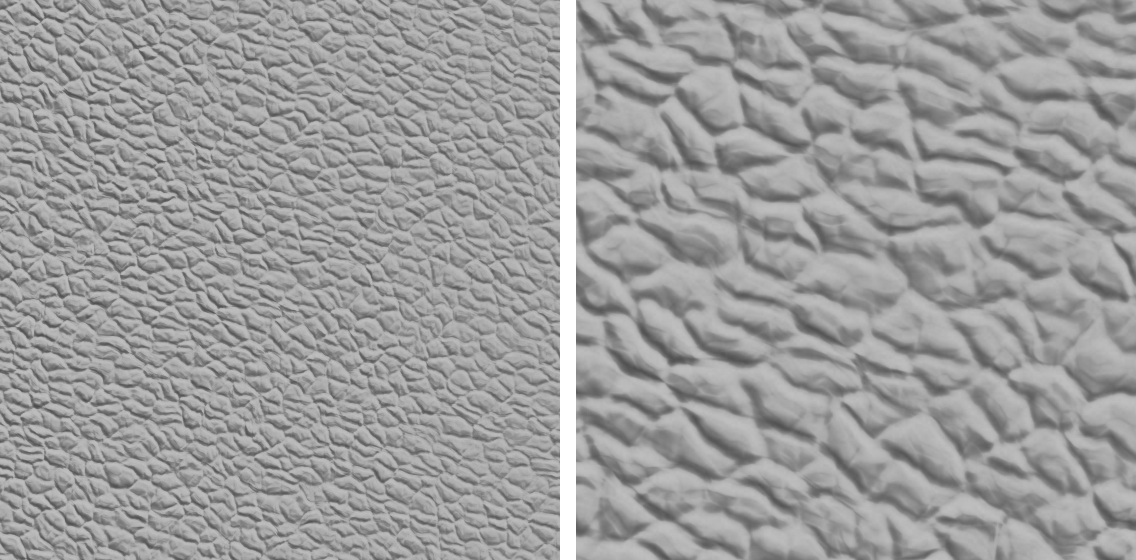
Left, the full canvas; right, a detail of the centre.
Reproduce this texture procedurally as a Shadertoy shader.

```glsl
// Grey pebbled leather: slanted, stretched cellular bumps in two sizes form
// a height field, which is embossed by light from the upper right.
// Layered sines bend the grain, and the relief softens towards the right.

vec2 hash2(vec2 p) {
    vec2 q = vec2(dot(p, vec2(127.1, 311.7)), dot(p, vec2(269.5, 183.3)));
    return fract(sin(q) * 43758.545);
}

// Domed pebbles with soft creases where two cells meet
float pebbles(vec2 p) {
    vec2 cell = floor(p);
    vec2 nearestId = cell;
    float nearest = 9.0, second = 9.0;
    for (int y = -1; y <= 1; y++) {
        for (int x = -1; x <= 1; x++) {
            vec2 id = cell + vec2(x, y);
            float d = length(id + 0.05 + 0.9 * hash2(id) - p);
            if (d < nearest) {
                second = nearest;
                nearest = d;
                nearestId = id;
            } else {
                second = min(second, d);
            }
        }
    }
    float gap = second - nearest;
    float swell = 0.5 + 0.5 * hash2(nearestId + 17.0).x;
    return swell * gap * gap / (gap * gap + 0.045) - 0.6 * nearest * nearest;
}

// Sum of sines at turning angles, roughly -1 to 1
float waves(vec2 p) {
    float sum = 0.0, gain = 0.5;
    for (int i = 0; i < 4; i++) {
        sum += gain * sin(p.x + 1.7 * sin(p.y * 0.8 + float(i)));
        p = mat2(0.8, 0.6, -0.6, 0.8) * p * 1.8 + 2.3;
        gain *= 0.55;
    }
    return sum;
}

float leatherHeight(vec2 p) {
    // Bend the grain at large and small scale
    p += 0.014 * vec2(waves(p * 8.0), waves(p.yx * 7.0 + 4.0));
    p += 0.0055 * vec2(waves(p * 60.0 + 3.0), waves(p.yx * 65.0 + 8.0));

    // Grain runs down to the right
    vec2 along = vec2(cos(0.44), -sin(0.44));
    vec2 grain = vec2(dot(p, along), dot(p, vec2(-along.y, along.x)));

    float height = pebbles(grain * vec2(24.0, 43.0));
    height += 0.26 * pebbles(grain * vec2(50.0, 80.0) + 31.0);
    height += 0.2 * waves(grain * vec2(70.0, 130.0));
    return height;
}

void mainImage(out vec4 fragColor, in vec2 fragCoord) {
    vec2 p = fragCoord / iResolution.y;
    float across = fragCoord.x / iResolution.x;

    // Emboss: height difference along the light direction
    vec2 toLight = 0.0032 * normalize(vec2(0.36, 0.93));
    float slope = leatherHeight(p - toLight) - leatherHeight(p + toLight);
    slope *= mix(1.15, 0.75, smoothstep(0.2, 1.0, across));

    // Shadows reach deep, highlights level off early
    float shade = 0.645;
    shade += slope > 0.0 ? 0.105 * (1.0 - exp(-2.2 * slope))
                         : -0.4 * (1.0 - exp(1.25 * slope));

    // Faint fine grain
    shade += 0.015 * (hash2(floor(p * 512.0)).x - 0.5);
    fragColor = vec4(vec3(shade), 1.0);
}
```
